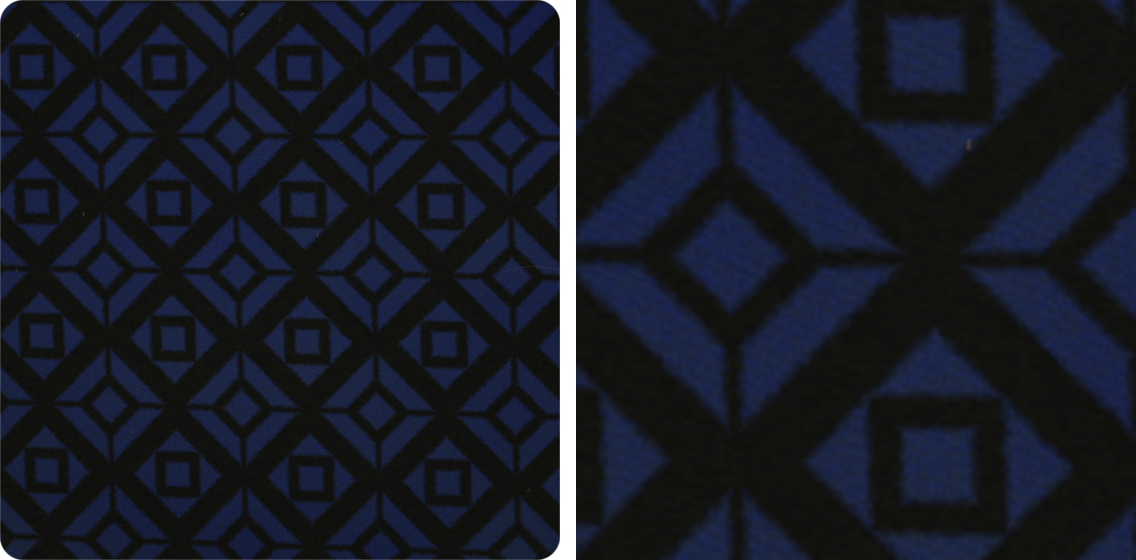
Left, the full canvas; right, a detail of the centre.
This pattern is drawn by a Shadertoy shader. Its source:

```glsl
// Woven navy cloth: framed squares and split diamonds alternating on a black lattice.

const vec3 BLACK_YARN = vec3(0.066, 0.066, 0.056);
const vec3 BRIGHT_NAVY = vec3(0.094, 0.130, 0.310);
const vec3 DULL_NAVY = vec3(0.110, 0.146, 0.218);
const vec3 LINT = vec3(0.40, 0.32, 0.28);

float hash(vec2 p) {
    return fract(sin(dot(p, vec2(127.1, 311.7))) * 43758.5453);
}

float noise(vec2 p) {
    vec2 i = floor(p), f = fract(p);
    f = f * f * (3.0 - 2.0 * f);
    return mix(mix(hash(i), hash(i + vec2(1, 0)), f.x),
               mix(hash(i + vec2(0, 1)), hash(i + vec2(1, 1)), f.x), f.y);
}

// Coverage of the region where the signed distance is negative
float fill(float d, float soft) {
    return 1.0 - smoothstep(-soft, soft, d);
}

float diamond(vec2 p, float r) {
    return (abs(p.x) + abs(p.y) - r) * 0.7071;
}

float square(vec2 p, float r) {
    return max(abs(p.x), abs(p.y)) - r;
}

float roundedBox(vec2 p, vec2 halfSize, float r) {
    vec2 q = abs(p) - halfSize + r;
    return length(max(q, 0.0)) + min(max(q.x, q.y), 0.0) - r;
}

// Canvas to repeat coordinates, with the slight lean and stretch of loose cloth
vec2 clothGrid(vec2 uv) {
    float x = uv.x, y = 1.0 - uv.y;
    return vec2(-0.223 + 4.285 * x - 0.18 * x * x - 0.1655 * y + 0.08 * x * y,
                -0.5 + 4.178 * y - 0.154 * x * y + 0.005 * x);
}

// Diamond holding a square frame
float framedSquare(vec2 p) {
    float frame = max(square(p, 0.170), -square(p, 0.088));
    return max(diamond(p, 0.328), -frame);
}

// Small diamond inside a ring of four bars parted by thin lines
float splitDiamond(vec2 p) {
    float bars = max(diamond(p, 0.434), -diamond(p, 0.248));
    float gaps = min(abs(p.x), abs(p.y)) - 0.022;
    return min(diamond(p, 0.138), max(bars, -gaps));
}

float motifs(vec2 g) {
    return min(framedSquare(fract(g + 0.5) - 0.5), splitDiamond(fract(g) - 0.5));
}

// Sparse short fibres, at most one in each tile
float lintSpecks(vec2 uv, float tiles, float soft) {
    vec2 id = floor(uv * tiles);
    vec2 centre = 0.2 + 0.6 * vec2(hash(id + 3.1), hash(id + 8.7));
    vec2 p = (fract(uv * tiles) - centre) / tiles;
    float a = 6.2832 * hash(id + 5.3);
    vec2 dir = vec2(cos(a), sin(a));
    p -= dir * clamp(dot(p, dir), -0.002, 0.002);
    return step(0.84, hash(id)) * fill(length(p) - 0.0012, soft) * hash(id + 1.9);
}

// One loose curved hair
float looseHair(vec2 uv, float soft) {
    float curve = 0.512 + 0.012 * sin((uv.x - 0.89) * 24.0);
    float span = smoothstep(0.89, 0.92, uv.x);
    return span * fill(abs(uv.y - curve) - 0.0006, soft);
}

void mainImage(out vec4 fragColor, in vec2 fragCoord) {
    vec2 uv = fragCoord / iResolution.xy;
    float pixel = 1.0 / min(iResolution.x, iResolution.y);

    // Pattern with soft, slightly ragged woven edges
    vec2 ragged = vec2(noise(uv * 230.0), noise(uv * 230.0 + 47.0)) - 0.5;
    vec2 g = clothGrid(uv) + 0.012 * ragged;
    float dyed = fill(motifs(g), max(0.020, 3.2 * pixel));

    // Yarn grain, fine slanted ribs and broad fading
    float grain = noise(uv * vec2(170.0, 270.0));
    float fleck = noise(uv * 380.0 + 13.0);
    float ribs = 0.5 + 0.5 * sin(dot(uv, vec2(340.0, 760.0)) + 2.0 * grain);
    float fade = 0.65 * noise(uv * 3.0 + 5.0) + 0.35 * noise(uv * 9.0 + 21.0);
    float dull = clamp(0.55 * grain + 0.7 * (fade - 0.5) + 0.3 * (0.6 - uv.y) + 0.1, 0.0, 1.0);

    // Light falls off towards the lower corners
    float light = 0.93 + 0.22 * (fade - 0.5) + 0.10 * uv.y;
    light -= 0.25 * dot(uv - 0.5, uv - 0.5);

    vec3 navy = mix(BRIGHT_NAVY, DULL_NAVY, dull);
    navy *= light * (0.94 + 0.15 * fleck + 0.06 * ribs);
    vec3 black = BLACK_YARN * (0.82 + 0.26 * grain + 0.14 * fleck) * mix(1.0, light, 0.6);
    vec3 color = mix(black, navy, dyed);

    // Lint lying on the cloth
    float soft = max(0.001, pixel);
    color = mix(color, LINT, 0.6 * lintSpecks(uv, 11.0, soft));
    color = mix(color, LINT, 0.35 * looseHair(uv, soft));

    // Rounded swatch on white
    float swatch = fill(roundedBox(uv - 0.5, vec2(0.5), 0.042), pixel);
    fragColor = vec4(mix(vec3(1.0), color, swatch), 1.0);
}
```
